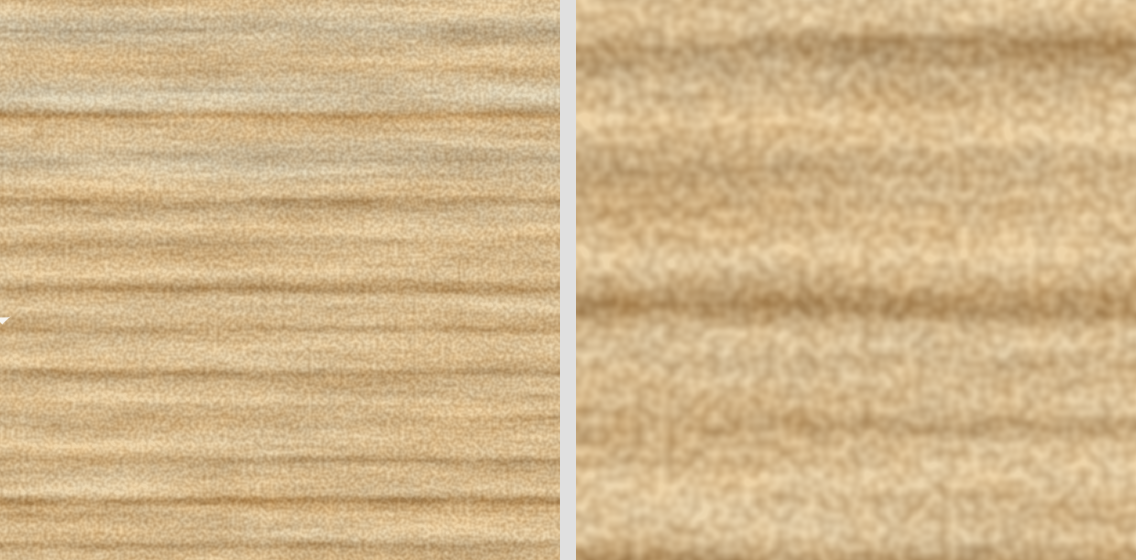
Left, the full canvas; right, a detail of the centre.
This texture is drawn by a three.js fragment shader. Its source:

```glsl
// Pale, straight-grained softwood with its growth rings running across.
// Ring lines from a loop and stretched gradient noise set one tone value,
// which is coloured by a tan ramp, then tinted cool or warm and speckled.

varying vec2 vUv;

const vec3 DARK_WOOD = vec3(0.71, 0.58, 0.40);
const vec3 PALE_WOOD = vec3(0.88, 0.775, 0.605);
const vec3 COOL_TINT = vec3(-0.022, 0.014, 0.052); // added to greyish bands
const vec3 CHIP_COLOR = vec3(0.97, 0.96, 0.94);

const float BASE_TONE = 0.72;      // 0 is dark wood, 1 is pale wood
const float RING_COUNT = 13.0;
const float RING_STEP = 0.077;
const float FIRST_RING = 0.023;
const float RING_DEPTH = 0.72;
const float RING_EDGE = 0.007;     // fade above a ring line
const float RING_SHADOW = 0.020;   // longer fade below it
const float STREAK_DEPTH = 0.50;
const float GRAIN_DEPTH = 0.62;
const float GRAIN_SCALE = 155.0;

float hash(vec2 p) {
  vec3 q = fract(vec3(p.xyx) * 0.1031);
  q += dot(q, q.yzx + 33.33);
  return fract((q.x + q.y) * q.z);
}

vec2 gradient(vec2 cell) {
  float angle = 6.2832 * hash(cell);
  return vec2(cos(angle), sin(angle));
}

float gradientNoise(vec2 p) {
  vec2 i = floor(p);
  vec2 f = p - i;
  vec2 u = f * f * f * (f * (f * 6.0 - 15.0) + 10.0);
  vec2 e = vec2(1.0, 0.0);
  float low = mix(dot(gradient(i), f),
                  dot(gradient(i + e.xy), f - e.xy), u.x);
  float high = mix(dot(gradient(i + e.yx), f - e.yx),
                   dot(gradient(i + e.xx), f - e.xx), u.x);
  return mix(low, high, u.y);
}

float bell(float d, float width) {
  return exp(-d * d / (width * width));
}

// Dark late-wood lines, each with a pale band above and a soft shadow below.
float ringTone(vec2 p) {
  float tone = 0.0;
  for (float i = 0.0; i < RING_COUNT; i++) {
    float jitter = (hash(vec2(i, 7.0)) - 0.5) * 0.014;
    float wobble = 0.005 * gradientNoise(vec2(p.x * 2.5, i * 3.7 + 0.4));
    float d = p.y - FIRST_RING - i * RING_STEP - jitter - wobble;
    float strength = mix(0.85, 0.38, mod(i, 2.0));
    strength = i == 1.0 ? 1.0 : strength * mix(0.75, 1.1, hash(vec2(i, 21.0)));
    float broken = 1.0 + 0.7 * gradientNoise(vec2(p.x * 9.0, i * 5.3 + 0.5));
    float shadow = 0.6 * bell(d, RING_EDGE) + 0.4 * exp(-abs(d) / RING_SHADOW);
    float line = d > 0.0 ? bell(d, RING_EDGE * 1.3) : shadow;
    tone += strength * (0.2 * bell(d - 0.03, 0.016) - RING_DEPTH * line * broken);
  }
  return tone;
}

// Long fibres at three widths.
float streakTone(vec2 p) {
  return gradientNoise(vec2(p.x * 1.8 + 3.1, p.y * 29.0 + 0.3))
       + 0.8 * gradientNoise(vec2(p.x * 4.5 + 8.6, p.y * 62.0 + 5.7))
       + 0.5 * gradientNoise(vec2(p.x * 14.0, p.y * 110.0 + 9.2));
}

// Fine, nearly round speckle.
float grainTone(vec2 p) {
  return gradientNoise(p * GRAIN_SCALE)
       + 0.5 * gradientNoise(p * GRAIN_SCALE * vec2(0.55, 0.65) + 17.3);
}

// Positive in greyish bands, negative in warm streaks.
float coolness(vec2 p) {
  float bands = 0.5 + 0.5 * cos(6.2832 * (p.y - 0.83) / 0.118);
  float upper = smoothstep(0.58, 0.72, p.y);
  float orange = bell(p.y - 0.791, 0.009) + 0.5 * bell(p.y - 0.10, 0.014);
  return 1.1 * upper * bands - 0.7 * orange
       + 0.7 * gradientNoise(vec2(p.x * 3.0, p.y * 24.0 + 2.6))
       + 0.6 * gradientNoise(p * 48.0 + 4.2);
}

// A small knot and a short upright scratch.
float blemish(vec2 p) {
  vec2 knot = (p - vec2(0.07, 0.763)) / vec2(0.012, 0.009);
  vec2 scratch = (p - vec2(0.82, 0.508)) / vec2(0.003, 0.022);
  return 0.55 * exp(-dot(knot, knot)) + 0.4 * exp(-dot(scratch, scratch));
}

// A white chip at the left edge.
float chip(vec2 p) {
  vec2 q = p - vec2(0.004, 0.427);
  float d = abs(q.y - 0.5 * abs(q.x)) + 0.45 * abs(q.x);
  return 1.0 - smoothstep(0.004, 0.008, d);
}

void main() {
  vec2 p = vUv;
  float tone = BASE_TONE + ringTone(p) + STREAK_DEPTH * streakTone(p)
             + GRAIN_DEPTH * grainTone(p) - blemish(p);
  vec3 color = mix(DARK_WOOD, PALE_WOOD, clamp(tone, -0.45, 1.3));
  color += COOL_TINT * coolness(p);
  color = mix(color, CHIP_COLOR, chip(p));
  gl_FragColor = vec4(color, 1.0);
}
```
